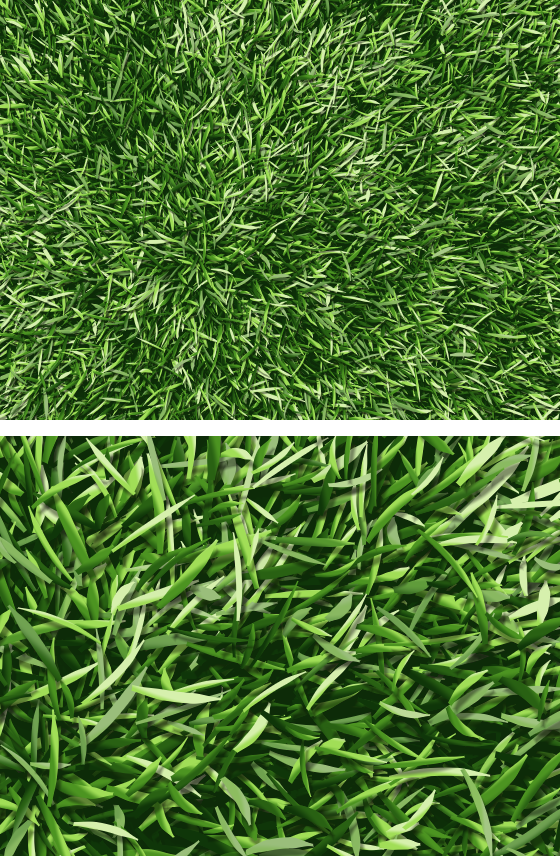
Top: the whole. Bottom: its middle third, enlarged.
Give the GLSL for this texture, as a WebGL 2 fragment shader.

```glsl
#version 300 es
precision highp float;
// Dense sunlit lawn: layered, shadow-casting grass blades fanning outward.

uniform vec2 u_resolution;
out vec4 fragColor;

const int LAYERS = 16;
const float CELL = 0.046;

vec4 hash4(vec3 p) {
  vec4 q = fract(p.xyzx * vec4(0.1031, 0.1030, 0.0973, 0.1099));
  q += dot(q, q.wzxy + 33.33);
  return fract((q.xxyz + q.yzzw) * q.zywx);
}

float valueNoise(vec2 p) {
  vec2 i = floor(p), f = fract(p);
  f = f * f * (3.0 - 2.0 * f);
  float a = hash4(vec3(i, 91.0)).x;
  float b = hash4(vec3(i + vec2(1, 0), 91.0)).x;
  float c = hash4(vec3(i + vec2(0, 1), 91.0)).x;
  float d = hash4(vec3(i + vec2(1, 1), 91.0)).x;
  return mix(mix(a, b, f.x), mix(c, d, f.x), f.y);
}

// Green ramp from deep shade to sun-bleached highlight.
vec3 grassColor(float tone, float dryness) {
  vec3 c = mix(vec3(0.06, 0.21, 0.035), vec3(0.16, 0.38, 0.075), smoothstep(0.05, 0.28, tone));
  c = mix(c, vec3(0.30, 0.58, 0.13), smoothstep(0.36, 0.56, tone));
  c = mix(c, vec3(0.63, 0.87, 0.34), smoothstep(0.62, 0.78, tone));
  c = mix(c, vec3(0.84, 0.94, 0.68), smoothstep(0.9, 1.04, tone));
  float pale = smoothstep(0.72, 0.85, dryness) * smoothstep(0.25, 0.5, tone);
  return mix(c, vec3(0.5, 0.66, 0.4), pale * 0.7);
}

// Signed distance to a tapered, slightly bent blade lying along x.
float bladeDistance(vec2 q, float halfLength, float halfWidth, float bend) {
  float u = q.x / halfLength;
  float taper = (1.0 - 0.75 * smoothstep(0.35, 1.0, u)) * (1.0 - 0.45 * smoothstep(0.3, 1.0, -u));
  return max(abs(q.y - bend * u * u) - halfWidth * taper, abs(q.x) - halfLength);
}

void main() {
  vec2 p = gl_FragCoord.xy / u_resolution.y;
  float pixel = 1.0 / u_resolution.y;
  float clump = valueNoise(p * 3.5 + 3.0) * 0.35 + valueNoise(p * 9.0) * 0.4
              + valueNoise(p * 20.0 + 7.0) * 0.35 - 0.55;
  vec3 color = vec3(0.05, 0.18, 0.03);

  for (int layer = 0; layer < LAYERS; layer++) {
    float depth = float(layer) / float(LAYERS - 1);
    vec2 shift = hash4(vec3(float(layer), 5.0, 17.0)).xy * 3.0;
    vec2 home = floor((p + shift) / CELL);

    for (int k = 0; k < 9; k++) {
      vec2 cell = home + vec2(k % 3 - 1, k / 3 - 1);
      vec4 shape = hash4(vec3(cell, float(layer) + 1.0));
      vec4 look = hash4(vec3(cell, float(layer) + 41.0));
      vec2 root = (cell + shape.xy) * CELL - shift;

      // Growth direction spreads from the thin middle, with loose scatter.
      vec2 away = root - vec2(0.47, 0.4);
      float angle = atan(away.y, away.x) + (shape.z + look.x - 1.0) * 1.6;
      vec2 axis = vec2(cos(angle), sin(angle));
      mat2 toBlade = mat2(axis.x, -axis.y, axis.y, axis.x);

      float halfLength = mix(0.012, 0.041, shape.w);
      float halfWidth = mix(0.0021, 0.005, look.y * look.y);
      float bend = (look.z - 0.5) * 0.009;
      vec2 q = toBlade * (p - root);

      // Shadow falls down and to the right.
      vec2 shaded = toBlade * (p - root - vec2(0.003, -0.006));
      float shadow = bladeDistance(shaded, halfLength * 0.9, halfWidth, bend);
      color *= 1.0 - 0.4 * smoothstep(0.002, -0.002, shadow);

      // Tips and the sunward half of each blade catch more light.
      float u = q.x / halfLength;
      float across = (q.y - bend * u * u) / halfWidth;
      float sunward = across * sign(axis.x - axis.y * 0.6);
      float tone = look.w + 0.2 * u + 0.12 * clamp(sunward, -1.0, 1.0);
      tone += mix(-0.3, 0.23, depth) + clump * 0.75;
      float distanceToBlade = bladeDistance(q, halfLength, halfWidth, bend);
      float cover = clamp(0.5 - distanceToBlade / pixel, 0.0, 1.0);
      color = mix(color, grassColor(tone, fract(look.x * 7.0 + shape.z)), cover);
    }
  }

  // Lift the deepest shade to a dark leafy green.
  color = max(color, vec3(0.05, 0.17, 0.03));
  fragColor = vec4(color, 1.0);
}
```
